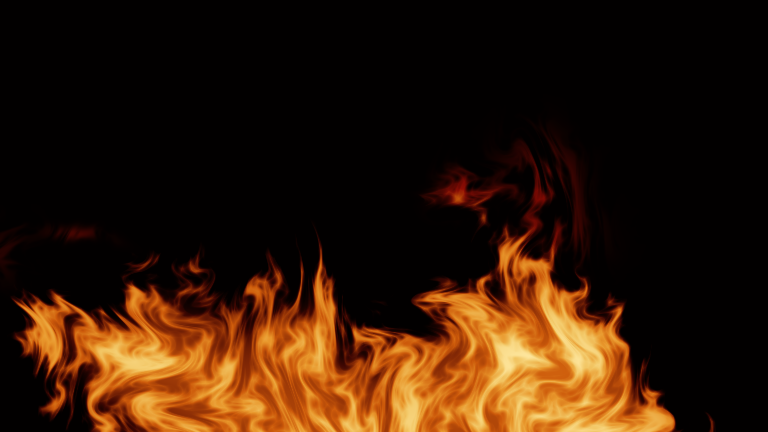
A Shadertoy shader for this background:

```glsl
// A wall of fire along the lower edge, with a red plume rising on the right, on black.

#define COLUMNS_PER_UNIT 13.5  // spacing of the flame height samples
#define SWIRL_SCALE 9.0        // frequency of the largest eddies
#define SWIRL_AMOUNT 0.55      // strength of the eddies
#define EDGE_WARP 0.4          // how far eddies bend the outline
#define EDGE_EROSION 0.13      // how far filaments tear the outline
#define EDGE_SOFTNESS 0.085    // width of the cool rim
#define BASE_HEAT 0.49
#define DEPTH_HEAT 0.28
#define FILAMENT_HEAT 0.58
#define SMOKE_COLOR vec3(0.60, 0.045, 0.012)

// Flame height, sampled left to right.
const float heights[25] = float[](
    0.17, 0.28, 0.32, 0.33, 0.38, 0.43, 0.42, 0.33, 0.34, 0.37, 0.39, 0.29, 0.23,
    0.26, 0.31, 0.38, 0.44, 0.44, 0.41, 0.34, 0.18, 0.03, 0.01, -0.15, -0.15);

// Colour from cold to hot.
const vec3 palette[7] = vec3[](
    vec3(0.008, 0.0, 0.0), vec3(0.25, 0.03, 0.01), vec3(0.52, 0.16, 0.02),
    vec3(0.80, 0.35, 0.04), vec3(0.91, 0.59, 0.17), vec3(0.95, 0.78, 0.40),
    vec3(1.0, 0.92, 0.65));

// Smoke puffs: centre, radii.
const vec4 puffs[5] = vec4[](
    vec4(1.235, 0.565, 0.085, 0.085), vec4(1.06, 0.585, 0.045, 0.055),
    vec4(1.29, 0.47, 0.10, 0.06), vec4(0.16, 0.455, 0.07, 0.014),
    vec4(0.02, 0.39, 0.05, 0.07));
const float puffDensity[5] = float[](1.0, 1.0, 0.4, 0.45, 0.25);

vec2 hash2(vec2 p) {
    p = vec2(dot(p, vec2(127.1, 311.7)), dot(p, vec2(269.5, 183.3)));
    return fract(sin(p) * 43758.5);
}

// Distance to the nearest scattered point, one per cell.
float cellular(vec2 p) {
    vec2 cell = floor(p);
    float nearest = 2.0;
    for (int j = -1; j <= 1; j++)
        for (int i = -1; i <= 1; i++) {
            vec2 g = cell + vec2(i, j);
            nearest = min(nearest, length(g + hash2(g) - p));
        }
    return nearest;
}

// Layered sines, each pushing the point along a turned axis.
vec2 swirl(vec2 p) {
    mat2 turn = mat2(0.6, -0.8, 0.8, 0.6);
    mat2 axes = turn;
    float freq = SWIRL_SCALE;
    for (int i = 0; i < 8; i++) {
        p += SWIRL_AMOUNT * axes[0] * sin(freq * dot(p, axes[1]) + 1.7 * float(i)) / freq;
        axes *= turn;
        freq *= 1.42;
    }
    return p;
}

// Bright threads along cell borders, stretched upward.
float filaments(vec2 q) {
    float sum = 0.52 * cellular(q * vec2(13.0, 6.0))
              + 0.30 * cellular(q * vec2(29.0, 14.0) + 7.3)
              + 0.18 * cellular(q * vec2(62.0, 31.0) + 3.1);
    return smoothstep(0.18, 0.76, sum);
}

float flameHeight(float x) {
    float column = clamp(x * COLUMNS_PER_UNIT, 0.0, 23.999);
    int i = int(column);
    return mix(heights[i], heights[i + 1], smoothstep(0.0, 1.0, fract(column)));
}

// Tapered leaning tongue, positive inside.
float tongue(vec2 p, vec2 base, vec2 tip) {
    vec2 axis = tip - base;
    float t = clamp(dot(p - base, axis) / dot(axis, axis), 0.0, 1.0);
    return mix(0.075, 0.028, t) - length(p - base - t * axis);
}

float glow(vec2 p, vec2 center, vec2 radii) {
    vec2 r = (p - center) / radii;
    return exp(-dot(r, r));
}

void mainImage(out vec4 fragColor, in vec2 fragCoord) {
    vec2 p = fragCoord / iResolution.y;
    vec2 q = swirl(p);
    vec2 bent = mix(p, q, EDGE_WARP);
    float threads = filaments(q);

    // Outline: height profile, undercut left side, leaning tongue
    float depth = flameHeight(bent.x) - bent.y;
    depth = min(depth, 0.7 * (bent.x - 0.2 + 0.9 * bent.y));
    depth = max(depth, tongue(bent, vec2(1.20, 0.36), vec2(1.05, 0.56)));

    // Heat: cool torn rim, hot core, bright threads
    float rim = smoothstep(-0.01, EDGE_SOFTNESS, depth + EDGE_EROSION * (threads - 0.5));
    float heat = BASE_HEAT + DEPTH_HEAT * smoothstep(0.0, 0.32, depth)
               + FILAMENT_HEAT * (threads - 0.45);
    heat += 0.14 * glow(p, vec2(1.30, 0.19), vec2(0.16, 0.15));
    heat += 0.10 * glow(p, vec2(0.28, 0.20), vec2(0.14, 0.08));
    heat -= 0.22 * glow(p, vec2(0.52, 0.29), vec2(0.17, 0.07));
    heat -= 0.22 * smoothstep(0.36, 0.56, p.y);
    heat *= rim;

    vec3 color = palette[0];
    for (int i = 1; i < 7; i++)
        color = mix(color, palette[i], clamp(heat * 5.0 - float(i - 1), 0.0, 1.0));

    // Red smoke wisps
    float smoke = 0.0;
    for (int i = 0; i < 5; i++)
        smoke += puffDensity[i] * glow(bent, puffs[i].xy, puffs[i].zw);
    smoke *= smoothstep(0.1, 0.9, threads) * (1.0 - rim);
    color += SMOKE_COLOR * smoke;

    fragColor = vec4(color, 1.0);
}
```
